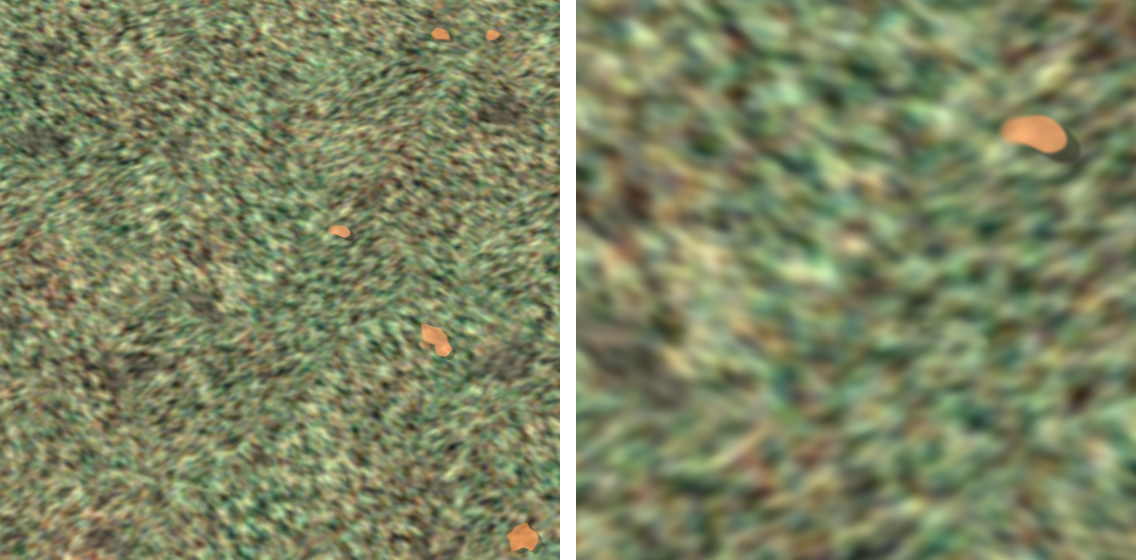
Left: the whole. Right: its middle third, enlarged.
This texture is drawn by a three.js fragment shader. Its source:

```glsl
#define GRAIN_SCALE 50.0
#define GRAIN_STRETCH 1.55
#define GRAIN_CONTRAST 0.20
#define HUE_SPREAD 1.0
#define LEAF_CELLS 6.0
#define BLADE_CELLS 11.0
#define EDGE_BLUR 0.0035
#define TURF vec3(0.495, 0.520, 0.385)
#define SOIL vec3(0.300, 0.275, 0.245)
#define PALE_BLADE vec3(0.640, 0.720, 0.530)
#define PEACH_LEAF vec3(0.850, 0.640, 0.480)
#define ORANGE_LEAF vec3(0.930, 0.580, 0.300)

varying vec2 vUv;

vec3 hash3(vec2 p) {
  vec3 q = fract(p.xyx * vec3(0.1031, 0.1030, 0.0973));
  q += dot(q, q.yxz + 33.33);
  return fract((q.xxy + q.yzz) * q.zyx);
}

float corner(vec2 cell, vec2 offset) {
  return dot(hash3(cell + 71.0).xy * 2.0 - 1.0, offset);
}

// Gradient noise, centred on zero
float noise(vec2 p) {
  vec2 i = floor(p), f = p - i;
  vec2 u = f * f * f * (f * (f * 6.0 - 15.0) + 10.0);
  vec2 e = vec2(1.0, 0.0);
  return mix(mix(corner(i, f), corner(i + e, f - e), u.x),
             mix(corner(i + e.yx, f - e.yx), corner(i + 1.0, f - 1.0), u.x), u.y);
}

vec2 turn(vec2 p, float angle) {
  float c = cos(angle), s = sin(angle);
  return vec2(c * p.x + s * p.y, c * p.y - s * p.x);
}

// Two octaves of grains drawn out along one direction
float grains(vec2 p, float angle) {
  vec2 q = turn(p, angle) * GRAIN_SCALE * vec2(1.0 / GRAIN_STRETCH, 1.0);
  return 4.8 * noise(q + 13.0) + 2.8 * noise(turn(q, 0.6) * 1.9 + 40.0);
}

// Fallen leaves: x is coverage, y is tint
vec2 fallenLeaves(vec2 p) {
  vec2 result = vec2(0.0);
  vec2 home = floor(p * LEAF_CELLS);
  float ragged = 1.0 + 1.3 * noise(p * 42.0);
  for (int j = -1; j <= 1; j++) {
    for (int i = -1; i <= 1; i++) {
      vec2 cell = home + vec2(float(i), float(j));
      vec3 place = hash3(cell + 5.0), kind = hash3(cell + 157.0);
      float present = step(kind.x, 0.13 + 0.22 * cell.y / LEAF_CELLS);
      vec2 d = turn(p - (cell + 0.2 + 0.6 * place.xy) / LEAF_CELLS, place.z - 0.6);
      float radius = mix(0.010, 0.036, kind.y * kind.y) * ragged;
      float dist = length(d * vec2(1.0, 1.6)) - radius;
      float cover = present * (1.0 - smoothstep(-EDGE_BLUR, EDGE_BLUR, dist));
      result = mix(result, vec2(cover, kind.z), step(result.x, cover) * step(0.001, cover));
    }
  }
  return result;
}

// Broad pale blades, tapered at both ends
float paleBlades(vec2 p) {
  float cover = 0.0;
  vec2 home = floor(p * BLADE_CELLS);
  for (int j = -1; j <= 1; j++) {
    for (int i = -1; i <= 1; i++) {
      vec2 cell = home + vec2(float(i), float(j));
      vec3 place = hash3(cell + 29.0), kind = hash3(cell + 211.0);
      vec2 d = turn(p - (cell + place.xy) / BLADE_CELLS, mix(-1.1, 0.1, place.z));
      float reach = mix(0.012, 0.036, kind.y);
      float along = clamp(1.0 - d.x * d.x / (reach * reach), 0.0, 1.0);
      float dist = abs(d.y + 5.0 * d.x * d.x) - 0.006 * along;
      float blade = 1.0 - smoothstep(-EDGE_BLUR, EDGE_BLUR, dist);
      cover = max(cover, step(kind.x, 0.22) * blade * smoothstep(0.0, 0.4, along));
    }
  }
  return cover;
}

void main() {
  vec2 p = vUv;
  // Grains shrink slightly towards the far, upper edge
  vec2 ground = vec2(p.x - 0.5, p.y + 0.1 * p.y * p.y) * (0.95 + 0.15 * p.y);

  // Grain brightness, leaning one way or the other by region
  float lean = smoothstep(-0.06, 0.06, noise(p * 4.0 + 3.0) - 0.03);
  float light = mix(grains(ground, -0.6), grains(ground, 0.45), lean);
  light += 1.6 * noise(p * 13.0 + 8.0) + 0.8 * noise(p * 4.5 + 60.0);

  // Green to brown in broad patches and fine flecks, plus blue flecks
  float warmth = 2.6 * noise(p * 3.2 + 21.0) + 2.0 * noise(turn(p, 0.5) * 11.0 + 90.0)
               + 4.2 * noise(turn(ground, -0.4) * 47.0 + 150.0);
  float blueness = 5.0 * noise(turn(ground, 0.8) * 58.0 + 230.0);
  vec3 color = TURF * (1.0 + GRAIN_CONTRAST * light);
  color += HUE_SPREAD * (warmth * vec3(0.038, -0.013, -0.004)
                       + blueness * vec3(-0.006, 0.004, 0.030));

  // Bare dark hollows, wider than tall
  float hollow = noise(p * vec2(7.0, 13.0) + 310.0) + 0.35 * noise(p * 31.0 + 17.0);
  color = mix(color, SOIL * (1.0 + 0.15 * light), 0.65 * smoothstep(0.22, 0.48, hollow));

  // Blades and leaves, each leaf with a soft shadow at its lower right
  color = mix(color, PALE_BLADE * (1.0 + 0.08 * light), 0.6 * paleBlades(p));
  color *= 1.0 - 0.3 * fallenLeaves(p + vec2(-0.008, 0.006)).x;
  vec2 leaf = fallenLeaves(p);
  vec3 leafColor = mix(PEACH_LEAF, ORANGE_LEAF, leaf.y) * (1.0 + 0.06 * light);
  color = mix(color, leafColor, 0.92 * leaf.x);

  gl_FragColor = vec4(clamp(color, 0.0, 1.0), 1.0);
}
```
